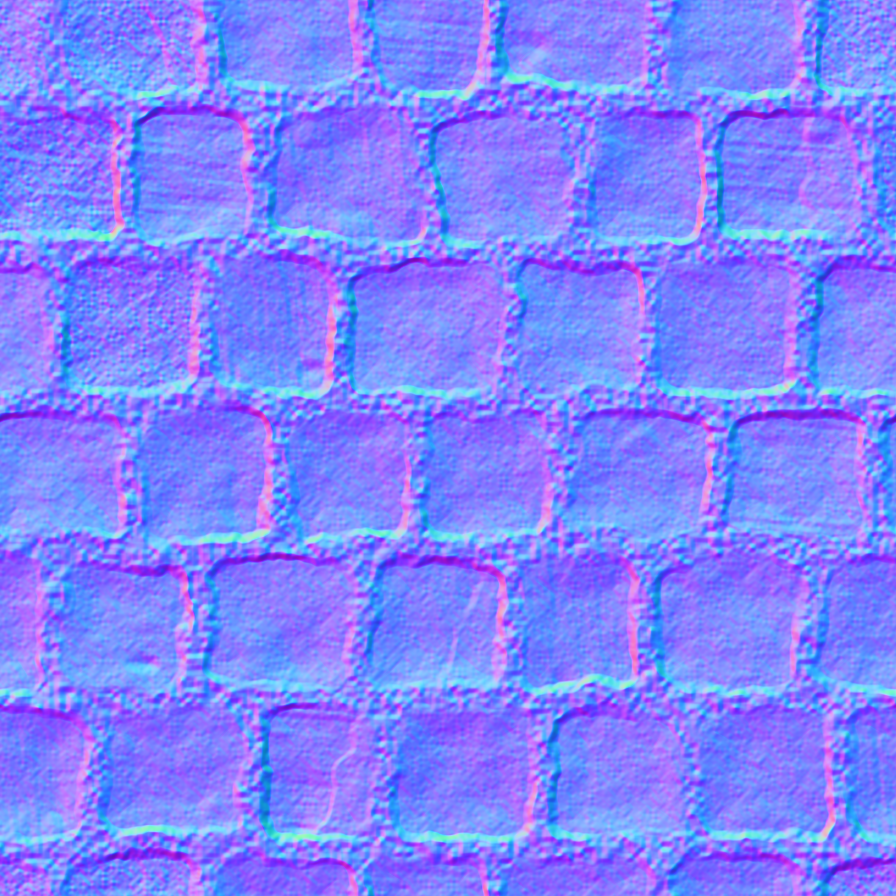
Write a WebGL 1 fragment shader that draws this texture map.

```glsl
precision highp float;
// Tangent-space normal map of a worn cobblestone wall: six staggered rows of
// six rounded stones in gritty mortar. A seamless height field is built from
// rounded boxes and wrapped noise, then its slope is encoded as colour.

uniform vec2 u_resolution;

#define COUNT 6.0          // stones across and rows down
#define ROW_SHIFT 0.336    // height of the first bed joint, in stones
#define JITTER 0.15        // sideways variation of upright joints
#define GAP vec2(0.04, 0.048) // half width of upright and bed joints
#define CORNER 0.14        // corner radius of a stone
#define WARP 0.11          // waviness of the outlines
#define STONE_TOP 0.05     // stone height above the joint floor
#define GRAIN 0.006        // fine surface grain
#define MORTAR_GRIT 0.036  // mortar roughness
#define RELIEF 1.0         // overall slope strength
#define SAMPLE_STEP 0.011  // spacing of slope samples, in stones

float hash(vec2 p) {
  vec3 q = fract(p.xyx * vec3(0.1031, 0.1030, 0.0973));
  q += dot(q, q.yzx + 33.33);
  return fract((q.x + q.y) * q.z);
}

vec2 wrap(vec2 cell, vec2 period) {
  return floor(mod(cell + 0.5, period));
}

// Value noise that repeats over the canvas; freq is in cells per stone.
float noise(vec2 p, vec2 freq, float seed) {
  vec2 q = p * freq, period = COUNT * freq;
  vec2 a = wrap(floor(q), period) + seed;
  vec2 b = wrap(floor(q) + 1.0, period) + seed;
  vec2 f = fract(q);
  f = f * f * (3.0 - 2.0 * f);
  return mix(mix(hash(a), hash(vec2(b.x, a.y)), f.x),
             mix(hash(vec2(a.x, b.y)), hash(b), f.x), f.y);
}

// The same noise on a diagonal lattice, which still repeats seamlessly.
float diagonalNoise(vec2 p, float freq, float seed) {
  return noise(vec2(p.x + p.y, p.y - p.x), vec2(freq), seed);
}

float roundedBox(vec2 p, vec2 halfSize, float radius) {
  vec2 q = abs(p) - halfSize + radius;
  return length(max(q, 0.0)) + min(max(q.x, q.y), 0.0) - radius;
}

// Position of the upright joint to the left of a column.
float jointX(float column, float row) {
  return column + JITTER * (hash(wrap(vec2(column, row), vec2(COUNT)) + 71.0) - 0.5);
}

// Wear that differs from stone to stone: tilt, waves, grain, strokes, lumps, ledges.
float stoneSurface(vec2 p, vec2 local, vec2 id) {
  vec2 tilt = vec2(hash(id + 11.0), hash(id + 23.0)) - 0.5;
  float h = dot(local, tilt) * 0.15;
  h += 0.05 * noise(p, vec2(3.0), 5.0) + 0.014 * diagonalNoise(p, 6.0, 9.0);
  float rough = step(0.86, hash(id + 31.0));
  h += GRAIN * (1.0 + rough) * (diagonalNoise(p, 27.0, 3.0) + noise(p, vec2(21.0), 17.0));

  float kind = hash(id + 47.0);
  vec2 strokeFreq = kind > 0.92 ? vec2(27.0, 2.0) : vec2(2.0, 27.0);
  float strokes = 0.002 + 0.006 * step(0.74, kind);
  h += strokes * noise(p + 0.08 * local.yx, strokeFreq, 29.0);

  // Rounded lump or hollow near the upper or lower edge
  float side = hash(id + 59.0) > 0.35 ? -1.0 : 1.0;
  vec2 center = vec2(0.65 * (hash(id + 61.0) - 0.5), side * (0.2 + 0.17 * hash(id + 67.0)));
  float size = 0.08 + 0.13 * hash(id + 73.0);
  vec2 fromLump = local - center + 0.06 * (noise(p, vec2(6.0), 33.0) - 0.5);
  float lump = smoothstep(size, 0.0, length(fromLump * vec2(0.8, 1.0)));
  h += lump * 0.07 * (hash(id + 79.0) - 0.35);

  // Chipped ledge across a few stones
  float lean = 0.8 * (hash(id + 83.0) - 0.5);
  float ledge = local.x - 0.15 + lean * local.y + 0.13 * (noise(p, vec2(7.0), 37.0) - 0.5);
  return h + step(0.86, hash(id + 89.0)) * 0.02 * smoothstep(0.035, -0.035, ledge);
}

float height(vec2 p) {
  // Irregular outlines
  vec2 w = p + WARP * (vec2(noise(p, vec2(2.0), 41.0), noise(p, vec2(2.0), 53.0)) - 0.5);
  w += 0.35 * WARP * (vec2(noise(p, vec2(7.0), 13.0), diagonalNoise(p, 5.0, 19.0)) - 0.5);

  // Row and column of the nearest stone
  float y = w.y - ROW_SHIFT;
  float row = mod(floor(y) + 0.5, COUNT) - 0.5;
  float x = w.x - mix(0.82, 0.37, mod(row, 2.0)) + 0.16 * step(row, 0.5);
  float column = floor(x);
  if (x < jointX(column, row)) column -= 1.0;
  else if (x > jointX(column + 1.0, row)) column += 1.0;
  float left = jointX(column, row), right = jointX(column + 1.0, row);
  vec2 id = wrap(vec2(column, row), vec2(COUNT));

  // Arched, tapered stone with a crumbled edge
  vec2 local = vec2(x - 0.5 * (left + right), fract(y) - 0.5);
  vec2 shape = local;
  shape.y += 0.3 * hash(id + 103.0) * local.x * local.x * smoothstep(-0.2, 0.4, local.y);
  shape.x *= 1.0 + 0.1 * (hash(id + 107.0) - 0.5) * local.y;
  vec2 halfSize = vec2(0.5 * (right - left), 0.5) - GAP;
  halfSize -= 0.025 * vec2(hash(id + 97.0), hash(id + 101.0));
  float d = roundedBox(shape, halfSize, CORNER);
  d += 0.026 * (diagonalNoise(p, 9.0, 7.0) - 0.4) + 0.014 * (noise(p, vec2(24.0), 15.0) - 0.5);
  float mask = smoothstep(0.022, -mix(0.035, 0.075, noise(p, vec2(4.0), 27.0)), d);

  float stone = STONE_TOP + 0.032 * smoothstep(0.0, -0.25, d) + stoneSurface(p, local, id);
  float mortar = MORTAR_GRIT * (diagonalNoise(p, 10.0, 43.0) + 0.75 * noise(p, vec2(27.0), 57.0));
  mortar += 0.035 * noise(p, vec2(4.0), 63.0);
  return mix(mortar, stone, mask);
}

void main() {
  vec2 p = gl_FragCoord.xy / u_resolution * COUNT;
  vec2 e = vec2(SAMPLE_STEP, 0.0);
  float h = height(p);
  vec2 slope = vec2(height(p + e.xy) - h, height(p + e.yx) - h) / SAMPLE_STEP;
  vec3 normal = normalize(vec3(-slope * RELIEF, 1.0));
  // Green points down the canvas; blue is lifted towards full
  vec3 color = vec3(0.505, 0.515, 0.5) + 0.5 * normal * vec3(1.0, -1.0, 1.4);
  gl_FragColor = vec4(clamp(color, 0.0, 1.0), 1.0);
}
```
